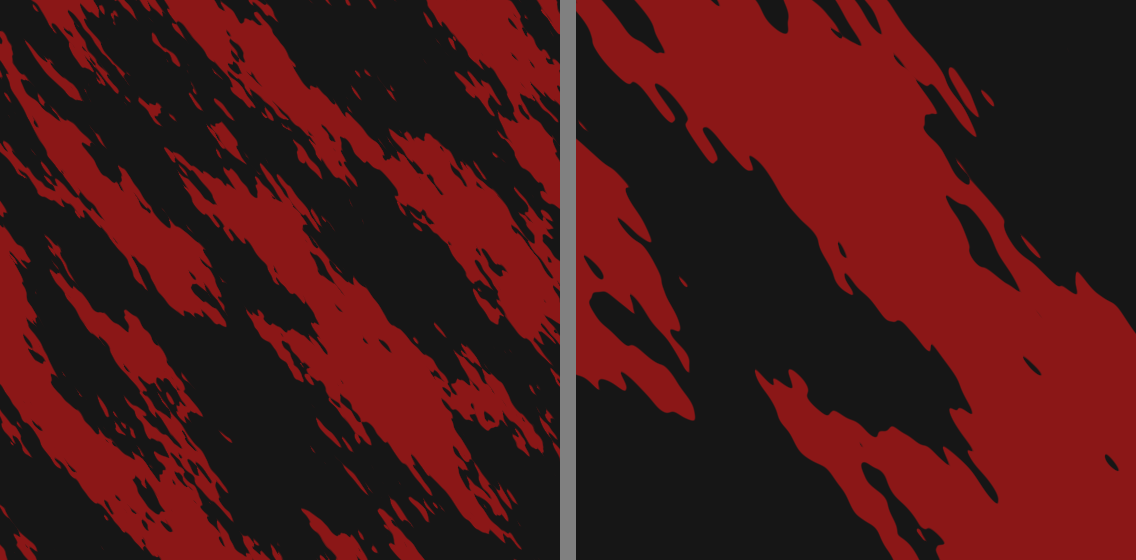
Left: the whole. Right: its middle third, enlarged.
Write a WebGL 1 fragment shader that draws this pattern.

```glsl
precision highp float;

uniform vec2 u_resolution;

// Unit gradient with a pseudo-random direction for each lattice cell
vec2 cellGradient(vec2 cell) {
    float angle = 6.2832 * fract(sin(dot(cell, vec2(127.1, 311.7))) * 43758.55);
    return vec2(cos(angle), sin(angle));
}

float gradientNoise(vec2 p) {
    vec2 i = floor(p);
    vec2 f = p - i;
    vec2 u = f * f * f * (f * (f * 6.0 - 15.0) + 10.0);
    float a = dot(cellGradient(i), f);
    float b = dot(cellGradient(i + vec2(1.0, 0.0)), f - vec2(1.0, 0.0));
    float c = dot(cellGradient(i + vec2(0.0, 1.0)), f - vec2(0.0, 1.0));
    float d = dot(cellGradient(i + 1.0), f - 1.0);
    return mix(mix(a, b, u.x), mix(c, d, u.x), u.y);
}

// Fractal noise stretched along the falling diagonal; positive inside the streaks
float streakField(vec2 uv) {
    vec2 p = vec2(dot(uv, vec2(0.6, -0.8)), dot(uv, vec2(0.8, 0.6)));
    p = p * vec2(2.1, 8.0) + vec2(7.3, 3.6);

    // Gentle bending keeps the streaks from running dead straight
    p += 0.1 * vec2(gradientNoise(p * 1.7 + 31.4), gradientNoise(p * 1.7 + 58.2));

    float sum = 0.0;
    float amplitude = 1.0;
    for (int octave = 0; octave < 5; octave++) {
        sum += amplitude * gradientNoise(p);
        p = p * 2.03 + vec2(17.7, 9.2);
        amplitude *= 0.7;
    }
    return sum - 0.055;
}

void main() {
    float pixel = 1.0 / min(u_resolution.x, u_resolution.y);
    vec2 uv = gl_FragCoord.xy * pixel;

    // Field divided by its slope gives the distance to the edge in pixels
    float field = streakField(uv);
    vec2 slope = vec2(streakField(uv + vec2(pixel, 0.0)),
                      streakField(uv + vec2(0.0, pixel))) - field;
    float edgeDistance = field / max(length(slope), 1e-5);

    vec3 charcoal = vec3(0.087);
    vec3 crimson = vec3(0.546, 0.09, 0.09);
    gl_FragColor = vec4(mix(charcoal, crimson, smoothstep(-1.0, 1.0, edgeDistance)), 1.0);
}
```
